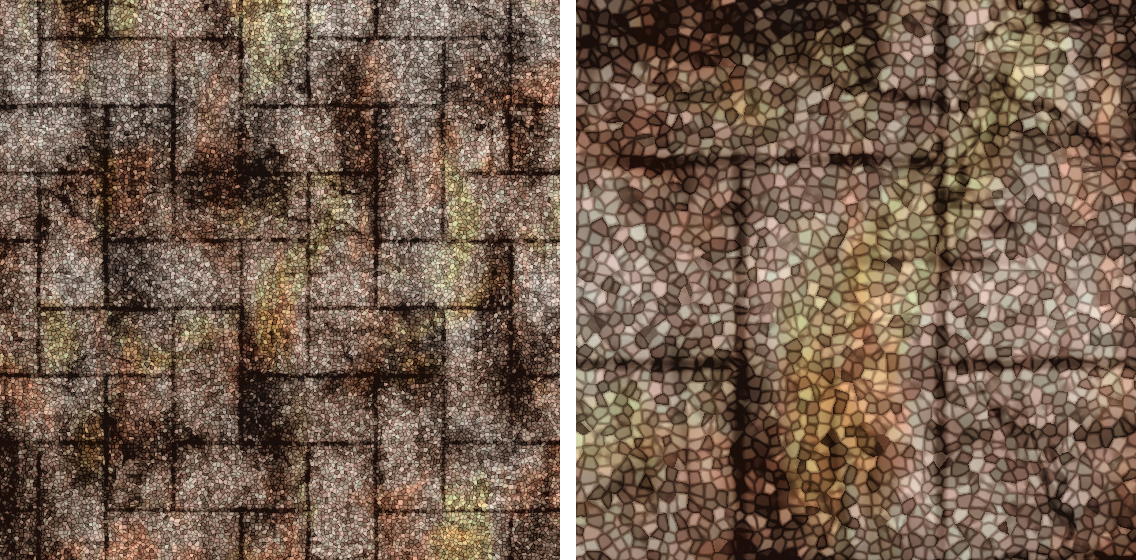
Left: the whole. Right: its middle third, enlarged.
This texture is drawn by a three.js fragment shader. Its source:

```glsl
// Weathered herringbone paving of rough, gritty stone blocks with dark joints.
// Cellular noise makes the grit and the cracks; warped layered sines make the
// stains. All parts add up to one tone, which a brown colour ramp then colours.

varying vec2 vUv;

const vec3 SOOT_BROWN = vec3(0.10, 0.055, 0.04);
const vec3 EARTH_BROWN = vec3(0.40, 0.30, 0.24);
const vec3 PALE_STONE = vec3(0.80, 0.735, 0.68);
const vec3 RUST_TINT = vec3(0.10, -0.06, -0.16);
const vec3 MOSS_TINT = vec3(0.0, 0.04, -0.16);

const vec2 PAVING_ORIGIN = vec2(0.31, 0.57);
const float BLOCK_SIZE = 0.1204;
const float GRAIN_COUNT = 150.0;
const vec2 CRACK_COUNT = vec2(5.5, 9.0);
const vec2 STREAK_SCALE = vec2(12.0, 6.0);

const float BASE_TONE = 0.535;
const float GRAIN_CONTRAST = 0.36;
const float GAP_DEPTH = 0.24;
const float JOINT_DEPTH = 0.27;
const float CRACK_DEPTH = 0.24;
const float STAIN_DEPTH = 0.15;

vec2 hash2(vec2 p) {
  return fract(sin(vec2(dot(p, vec2(127.1, 311.7)), dot(p, vec2(269.5, 183.3)))) * 43758.5);
}

// Warped, rotated sine layers, roughly -1 to 1
float cloud(vec2 p) {
  float sum = 0.0;
  float weight = 0.5;
  for (int i = 0; i < 6; i++) {
    p = mat2(0.8, 0.6, -0.6, 0.8) * p * 1.6 + vec2(3.7, 1.9);
    p += 0.5 * sin(p.yx * 1.2);
    sum += weight * sin(p.x) * sin(p.y);
    weight *= 0.68;
  }
  return sum;
}

// Cellular noise: x = gap to the cell border, yz = random values of the cell
vec3 cells(vec2 p) {
  vec2 base = floor(p);
  vec2 id = base;
  float nearest = 8.0;
  float second = 8.0;
  for (int y = -1; y <= 1; y++) {
    for (int x = -1; x <= 1; x++) {
      vec2 cell = base + vec2(float(x), float(y));
      float d = length(cell + hash2(cell) - p);
      if (d < nearest) {
        second = nearest;
        nearest = d;
        id = cell;
      } else {
        second = min(second, d);
      }
    }
  }
  return vec3(second - nearest, hash2(id + 17.3));
}

// Herringbone of 1 by 2 blocks: x = distance to the joint, yz = block index
vec3 herringbone(vec2 p) {
  vec2 cell = floor(p);
  vec2 f = p - cell;
  float part = floor(mod(cell.x - cell.y + 0.5, 4.0));
  float left = part == 1.0 ? 1.0 : f.x;
  float right = part == 0.0 ? 1.0 : 1.0 - f.x;
  float bottom = part == 2.0 ? 1.0 : f.y;
  float top = part == 3.0 ? 1.0 : 1.0 - f.y;
  if (part == 1.0) cell.x -= 1.0;
  if (part == 2.0) cell.y -= 1.0;
  return vec3(min(min(left, right), min(bottom, top)), cell);
}

vec3 stoneRamp(float tone) {
  vec3 lower = mix(SOOT_BROWN, EARTH_BROWN, clamp((tone - 0.1) / 0.3, 0.0, 1.0));
  return mix(lower, PALE_STONE, clamp((tone - 0.4) / 0.4, 0.0, 1.3));
}

void main() {
  vec2 uv = vUv;
  vec2 wobble = vec2(cloud(uv * 18.0), cloud(uv * 18.0 + 31.0));
  float streak = cloud(uv * STREAK_SCALE + 5.0);
  float patches = cloud(uv * 6.0 + 47.0);

  // Joints, with a fainter broken set half a block away
  vec2 paving = (uv - PAVING_ORIGIN) / BLOCK_SIZE + 0.018 * wobble;
  vec3 block = herringbone(paving);
  float wear = 0.75 + 0.5 * patches;
  float joint = (1.0 - smoothstep(0.012, 0.045, block.x)) * clamp(wear, 0.45, 1.0);
  float grime = exp(-block.x * 11.0);
  float oldJoint = 1.0 - smoothstep(0.005, 0.04, herringbone(paving + vec2(2.5, 0.48)).x);
  oldJoint *= smoothstep(0.1, 0.5, patches);

  // Cracked facets and grit
  vec3 facet = cells(uv * CRACK_COUNT + 0.22 * wobble + 3.0);
  float crackMask = smoothstep(-0.15, 0.4, cloud(uv * 7.0 + 71.0));
  float crack = (1.0 - smoothstep(0.01, 0.08, facet.x)) * crackMask;
  vec3 grain = cells(uv * GRAIN_COUNT + 0.5 * wobble);
  float grainBody = smoothstep(0.0, 0.45, grain.x);

  // Tone
  float stain = smoothstep(0.0, 0.55, -streak + 0.25 * grime);
  float tone = BASE_TONE + 0.06 * (uv.x + uv.y - 1.0);
  tone += 0.07 * (hash2(block.yz).x - 0.5) + 0.09 * (facet.y - 0.5);
  tone += 0.14 * streak + 0.08 * patches;
  tone += GRAIN_CONTRAST * (grain.y - 0.5) + GAP_DEPTH * (grainBody - 0.6);
  tone -= STAIN_DEPTH * stain + 0.09 * grime;
  tone -= JOINT_DEPTH * (joint + 0.45 * oldJoint) + CRACK_DEPTH * crack;
  tone += 0.12 * stain * smoothstep(0.75, 1.0, grain.y) * grainBody;

  // Colour: rust, moss and grey patches
  vec3 color = stoneRamp(max(tone, 0.07));
  float rust = smoothstep(0.0, 0.6, cloud(uv * vec2(11.0, 8.0) + 90.0));
  float moss = smoothstep(0.1, 0.6, cloud(uv * vec2(9.0, 5.0) + 120.0));
  float grey = smoothstep(-0.1, 0.6, cloud(uv * 5.0 + 150.0) + 0.5 * (uv.y - 0.5));
  color *= 1.0 + rust * RUST_TINT + moss * MOSS_TINT;
  color *= 1.0 + 0.1 * (grain.z - 0.5) * vec3(1.0, -0.5, -0.3);
  color = mix(color, vec3(dot(color, vec3(0.4, 0.4, 0.2))), 0.35 * grey);
  gl_FragColor = vec4(clamp(color, 0.0, 1.0), 1.0);
}
```
